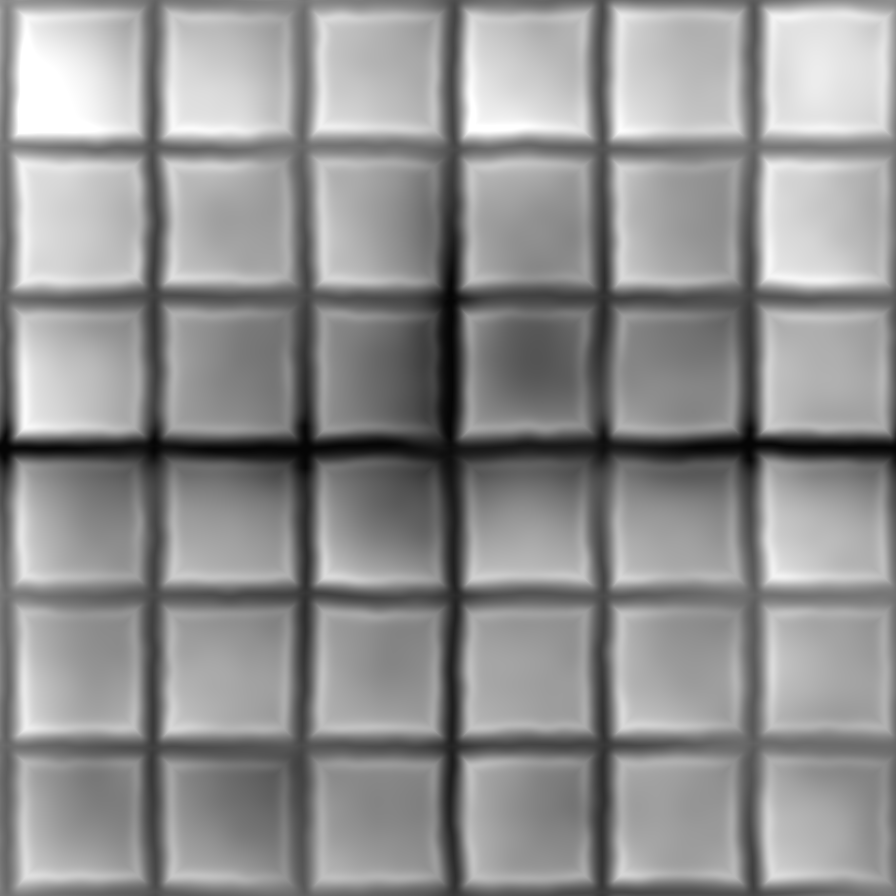
This texture map is drawn by a WebGL 2 fragment shader. Its source:

```glsl
#version 300 es
precision highp float;
// Grey height map of a six by six grid of worn, soft-edged square tiles.

uniform vec2 u_resolution;
out vec4 fragColor;

const float TILES = 6.0;            // repeats across and down
const vec2 GRID_SHIFT = vec2(-0.035, -0.01); // in tiles
const float GROOVE_WIDTH = 0.135;   // half width of a joint, in tiles
const float CORNER_RADIUS = 0.08;   // tile corner rounding, in tiles
const float RIM_DEPTH = 0.115;      // distance of the pale rim from the joint
const float RIM_WIDTH = 0.05;
const float RIM_LIGHT = 0.075;
const float WOBBLE = 0.035;         // slow wander of the joints
const float CHIPPING = 0.016;       // fine roughness of the joints
const float FACE_TONE = 0.575;
const float COLUMN_GROOVE_TONE = 0.26;
const float ROW_GROOVE_TONE = 0.34;
const float SEAM_DEPTH = 0.32;      // extra darkness of the middle joints
const vec2 HOLLOW_CENTER = vec2(0.59, 0.585);
const vec2 HOLLOW_SIZE = vec2(0.085, 0.10);
const vec2 DIP_SIZE = vec2(0.45, 0.13);

float hash(vec2 p) {
    return fract(sin(dot(p, vec2(127.1, 311.7))) * 43758.5453);
}

// Value noise that wraps after the given period.
float noise(vec2 p, float period) {
    vec2 i = floor(p);
    vec2 f = fract(p);
    f = f * f * (3.0 - 2.0 * f);
    float a = hash(mod(i, period));
    float b = hash(mod(i + vec2(1.0, 0.0), period));
    float c = hash(mod(i + vec2(0.0, 1.0), period));
    float d = hash(mod(i + vec2(1.0, 1.0), period));
    return mix(mix(a, b, f.x), mix(c, d, f.x), f.y);
}

// Centered noise at a whole number of cells per tile.
float tileNoise(vec2 p, float scale, float seed) {
    return noise(p * scale + seed, TILES * scale) - 0.5;
}

float roundedBox(vec2 p, float halfSize, float radius) {
    vec2 q = abs(p) - halfSize + radius;
    return length(max(q, 0.0)) + min(max(q.x, q.y), 0.0) - radius;
}

float bell(float x) {
    return exp(-x * x);
}

float spot(vec2 offset, vec2 size) {
    vec2 q = offset / size;
    return exp(-dot(q, q));
}

// Broad light: bright top and sides, wide dim band above the middle.
float broadLight(vec2 uv) {
    float light = 0.17 * smoothstep(0.6, 0.92, uv.y) - 0.05 * smoothstep(0.35, 0.1, uv.y);
    light += 0.26 * abs(uv.x - 0.42) + 0.12 * exp(-uv.x / 0.06);
    return light - 0.13 * spot(uv - HOLLOW_CENTER, DIP_SIZE);
}

// Shading spilled onto the tiles beside the two deep middle joints.
float seamShadow(vec2 uv) {
    float below = step(uv.y, 0.5) * exp(-abs(uv.y - 0.5) / 0.045);
    float left = step(uv.x, 0.5) * exp(-abs(uv.x - 0.5) / 0.04);
    float upper = smoothstep(0.45, 0.55, uv.y) * (1.0 - smoothstep(0.7, 0.9, uv.y));
    return 0.26 * below + 0.30 * left * upper;
}

void main() {
    vec2 uv = gl_FragCoord.xy / u_resolution;
    vec2 p = uv * TILES + GRID_SHIFT;

    // Slightly uneven joints
    vec2 wander = vec2(tileNoise(p, 2.0, 0.0), tileNoise(p, 2.0, 5.0));
    vec2 chips = vec2(tileNoise(p, 8.0, 2.0), tileNoise(p, 8.0, 7.0));
    vec2 warped = p + WOBBLE * wander + CHIPPING * chips;
    vec2 cell = mod(floor(warped), TILES);
    vec2 local = fract(warped) - 0.5;
    float depth = -roundedBox(local, 0.5, CORNER_RADIUS);

    // Tilted faces, mostly brighter toward the lower left, flat in the hollow
    float hollow = spot(uv - HOLLOW_CENTER, HOLLOW_SIZE);
    vec2 tilt = vec2(0.10, 0.05) + vec2(0.24, 0.24) * vec2(hash(cell + 3.0), hash(cell + 17.0));
    float face = FACE_TONE + broadLight(uv) - dot(local, tilt) * (1.0 - 0.7 * hollow);
    face += 0.08 * (hash(cell + 41.0) - 0.5) - 0.13 * hollow;
    face += 0.16 * tileNoise(p, 2.0, 3.0) + 0.03 * tileNoise(p, 5.0, 1.0);
    face -= seamShadow(warped / TILES);

    // Pale worn rim, broken up along its length
    float rim = bell((depth - RIM_DEPTH) / RIM_WIDTH);
    face += RIM_LIGHT * rim * (1.0 + 0.9 * tileNoise(p, 4.0, 6.0));

    // Joints, deepest along the middle row and column
    vec2 fromMiddle = warped / TILES - 0.5;
    float rowSeam = 0.95 * bell(fromMiddle.y / 0.025);
    float columnSeam = bell(fromMiddle.x / 0.025) * (0.3 + 0.7 * bell((fromMiddle.y - 0.06) / 0.13));
    float seam = max(rowSeam, columnSeam);
    float alongRow = smoothstep(-0.1, 0.1, abs(local.y) - abs(local.x));
    float groove = mix(COLUMN_GROOVE_TONE, ROW_GROOVE_TONE, alongRow);
    groove += 0.4 * broadLight(uv) + 0.2 * tileNoise(p, 1.0, 8.0);
    groove = max(groove - SEAM_DEPTH * seam, 0.02);

    float raised = smoothstep(-0.01, GROOVE_WIDTH + 0.01 * seam, depth);
    float tone = mix(groove, face, raised);
    fragColor = vec4(vec3(clamp(tone, 0.0, 1.0)), 1.0);
}
```
